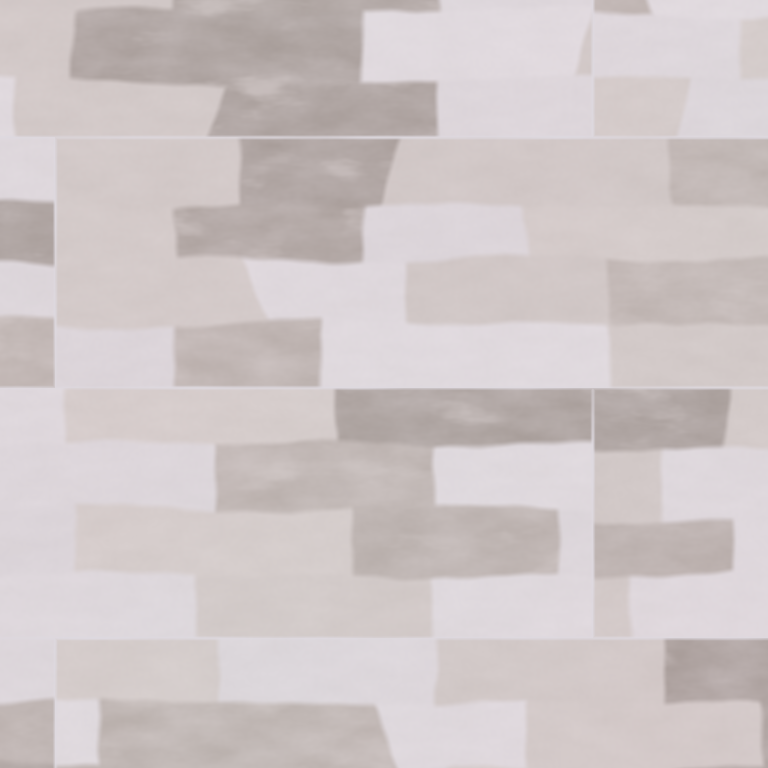
A Shadertoy shader for this texture:

```glsl
// Staggered stone-cladding panels: whitewashed, beige and grey-brown ledge stones in four courses.

const vec3 CHALK = vec3(0.868, 0.842, 0.860);
const vec3 BEIGE = vec3(0.828, 0.792, 0.788);
const vec3 TAUPE = vec3(0.757, 0.717, 0.708);
const vec3 UMBER = vec3(0.700, 0.660, 0.650);
const vec3 GROUT = vec3(0.868, 0.850, 0.876);

const vec2  PANEL_SIZE = vec2(1.400, 0.326);
const vec2  PANEL_ORIGIN = vec2(0.772, 0.169);
const int   COURSES = 4;
const int   STONES = 6;            // stones per course
const float JOINT_JITTER = 0.55;   // share of the stone pitch
const float JOINT_SLANT = 0.035;
const float EDGE_WOBBLE = 0.005;
const float EDGE_SOFTNESS = 0.0052;
const float GROUT_WIDTH = 0.0020;

float hash(vec3 p) {
    p = fract(p * vec3(0.1031, 0.1130, 0.0973) + 0.137);
    p += dot(p, p.yzx + 33.33);
    return fract((p.x + p.y) * p.z);
}

vec2 gradient(vec2 cell) {
    float angle = 6.28318 * hash(vec3(cell, 5.0));
    return vec2(cos(angle), sin(angle));
}

float gradientNoise(vec2 p) {
    vec2 i = floor(p), f = fract(p);
    vec2 u = f * f * f * (f * (f * 6.0 - 15.0) + 10.0);
    vec2 e = vec2(1.0, 0.0);
    float low = mix(dot(gradient(i), f), dot(gradient(i + e), f - e), u.x);
    float high = mix(dot(gradient(i + e.yx), f - e.yx),
                     dot(gradient(i + e.xx), f - e.xx), u.x);
    return mix(low, high, u.y);
}

float fbm(vec2 p) {
    float sum = 0.0, amplitude = 1.0;
    for (int i = 0; i < 4; i++) {
        sum += amplitude * gradientNoise(p);
        p = p * 2.03 + 17.3;
        amplitude *= 0.5;
    }
    return sum;
}

// Base colour in rgb, strength of the mottling in a; id = (panel, course, stone).
// The rank steps keep dark stones apart, both along a course and between courses.
vec4 stoneFinish(vec3 id) {
    float rank = fract(0.4 * id.z + 0.3 * mod(id.y, 2.0) + hash(vec3(id.x, 8.0, 3.0))
                     + 0.16 * hash(vec3(id.xy, 71.0)) + 0.16 * hash(id + 40.0));
    float shade = 0.024 * (hash(id + 90.0) - 0.5);
    vec4 finish = rank < 0.36 ? vec4(CHALK, 0.15)
                : rank < 0.72 ? vec4(BEIGE, 0.25)
                : rank < 0.87 ? vec4(TAUPE, 0.80) : vec4(UMBER, 1.0);
    return finish + vec4(vec3(shade), 0.0);
}

// Lays the stones of one course from left to right, each over the last
vec4 courseFinish(vec2 courseId, float x, float height) {
    float pitch = PANEL_SIZE.x / float(STONES - 1);
    float stagger = 0.5 * mod(courseId.y, 2.0) - 0.7;
    vec4 finish = stoneFinish(vec3(courseId, 0.0));
    for (int k = 1; k < STONES; k++) {
        vec3 id = vec3(courseId, float(k));
        float joint = pitch * (id.z + stagger + JOINT_JITTER * (hash(id) - 0.5));
        float tilt = 2.0 * hash(id + 20.0) - 1.0;
        joint += JOINT_SLANT * pow(abs(tilt), 4.0) * tilt * (height - 0.5);
        finish = mix(finish, stoneFinish(id),
                     smoothstep(-EDGE_SOFTNESS, EDGE_SOFTNESS, x - joint));
    }
    return finish;
}

void mainImage(out vec4 fragColor, in vec2 fragCoord) {
    vec2 uv = fragCoord / iResolution.y;

    // Half-shifted panel grid
    vec2 p = uv - PANEL_ORIGIN;
    float row = floor(p.y / PANEL_SIZE.y);
    p.x += 0.5 * PANEL_SIZE.x * mod(row, 2.0);
    float column = floor(p.x / PANEL_SIZE.x);
    vec2 local = p - vec2(column, row) * PANEL_SIZE;
    float panel = 11.0 + 3.0 * row + 7.0 * column;

    // Stack the courses upward with uneven bed lines
    float courseHeight = PANEL_SIZE.y / float(COURSES);
    float softness = EDGE_SOFTNESS / courseHeight;
    float level = local.y / courseHeight;
    float wobbleX = local.x + EDGE_WOBBLE * gradientNoise(uv * 22.0);
    vec4 finish = courseFinish(vec2(panel, 0.0), wobbleX, level);
    for (int c = 1; c < COURSES; c++) {
        vec2 id = vec2(panel, float(c));
        float bed = id.y + 0.24 * (hash(vec3(id, 31.0)) - 0.5)
                  + 0.24 * gradientNoise(vec2(uv.x * 4.0, panel + id.y * 7.37))
                  + 0.05 * gradientNoise(uv * 20.0);
        finish = mix(finish, courseFinish(id, wobbleX, level - id.y),
                     smoothstep(-softness, softness, level - bed));
    }

    // Cloudy mottling, chalky wear on dark stones and fine grain
    float cloud = fbm(uv * vec2(11.0, 24.0) + panel);
    float wear = smoothstep(0.15, 0.8, fbm(uv * vec2(8.0, 20.0) + 43.7));
    vec3 color = finish.rgb + finish.a * cloud * vec3(0.048, 0.050, 0.056);
    color = mix(color, BEIGE, 0.6 * wear * finish.a);
    color += 0.008 * gradientNoise(uv * vec2(26.0, 60.0));
    color += 0.005 * gradientNoise(uv * 130.0);
    color += vec3(0.010, -0.002, 0.002) * gradientNoise(uv * 1.7 + 3.0);

    // Pale, partly faded lines between panels
    vec2 border = min(local, PANEL_SIZE - local);
    float line = 1.0 - smoothstep(0.0, 2.0 * GROUT_WIDTH, min(border.x, border.y));
    color = mix(color, GROUT, line * (0.75 + 0.5 * gradientNoise(uv * 9.0)));

    fragColor = vec4(clamp(color, 0.0, 1.0), 1.0);
}
```
